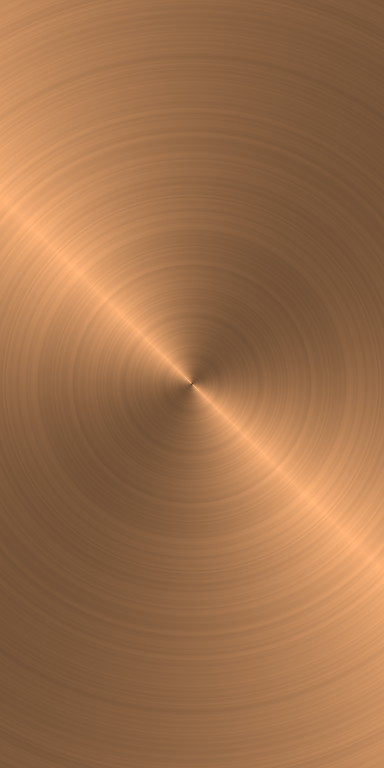
Reproduce this texture procedurally as a WebGL 1 fragment shader.

```glsl
precision highp float;
// Spun copper sheet: concentric brushed grooves under a diagonal anisotropic glint.

uniform vec2 u_resolution;

const vec3 COPPER = vec3(1.0, 0.707, 0.473);
const float GLINT_ANGLE = -0.775;   // direction of the bright ridge, radians
const float GLINT_SHARPNESS = 0.75; // below 1 gives a cusp along the ridge
const float SHADE_DARK = 0.465;
const float SHADE_BRIGHT = 0.99;
const float FINE_GROOVES = 230.0;   // grooves per canvas width
const float MID_GROOVES = 95.0;
const float WIDE_GROOVES = 26.0;
const float FINE_DEPTH = 0.06;
const float MID_DEPTH = 0.04;
const float WIDE_DEPTH = 0.025;
const float HUB_RADIUS = 0.006;
const float HUB_SHADE = 0.6;

float hash(float n) {
    return fract(sin(n * 12.9898) * 43758.547);
}

// Smooth one-dimensional noise, centred on zero.
float grooveNoise(float x) {
    float cell = floor(x);
    float f = fract(x);
    return mix(hash(cell), hash(cell + 1.0), f * f * (3.0 - 2.0 * f)) - 0.5;
}

// Fades grooves that are too fine for the pixel grid.
float resolvedNoise(float radius, float frequency, float seed, float pixel) {
    float visible = 1.0 - smoothstep(0.9, 2.0, frequency * pixel);
    return visible * grooveNoise(radius * frequency + seed);
}

void main() {
    float pixel = 1.0 / u_resolution.x;
    vec2 p = (gl_FragCoord.xy - 0.5 * u_resolution) * pixel;
    float radius = length(p);

    // Angular sheen: bright on the ridge, dark across it.
    vec2 ridge = vec2(cos(GLINT_ANGLE), sin(GLINT_ANGLE));
    float across = abs(p.x * ridge.y - p.y * ridge.x) / max(radius, 0.25 * pixel);
    float sheen = 1.0 - pow(clamp(across, 0.0, 1.0), GLINT_SHARPNESS);
    float shade = mix(SHADE_DARK, SHADE_BRIGHT, sheen);

    // Lathe grooves at three widths.
    float grooves = FINE_DEPTH * resolvedNoise(radius, FINE_GROOVES, 17.0, pixel)
                  + MID_DEPTH * resolvedNoise(radius, MID_GROOVES, 71.0, pixel)
                  + WIDE_DEPTH * resolvedNoise(radius, WIDE_GROOVES, 139.0, pixel);
    shade *= 1.0 + grooves;

    // Small dark hub.
    shade *= mix(HUB_SHADE, 1.0, smoothstep(0.0, HUB_RADIUS, radius));

    gl_FragColor = vec4(clamp(COPPER * shade, 0.0, 1.0), 1.0);
}
```
